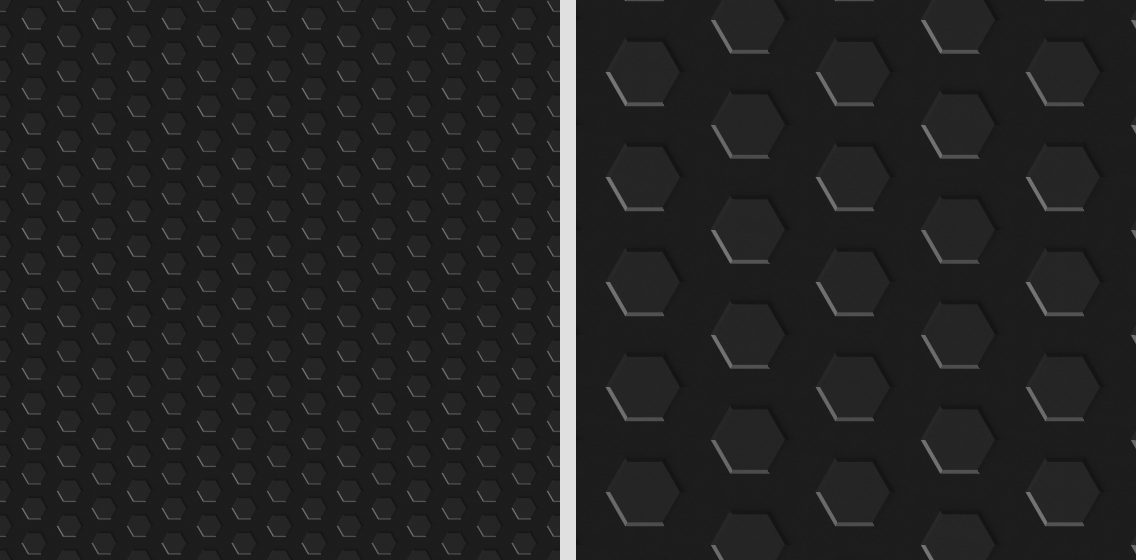
Left: the whole. Right: its middle third, enlarged.
This pattern is drawn by a WebGL 1 fragment shader. Its source:

```glsl
precision highp float;
// Dark sheet of staggered hexagonal studs with bevels lit from the lower left.
uniform vec2 u_resolution;

float hash(vec2 cell) {
    return fract(sin(dot(cell, vec2(12.99, 78.23))) * 437.58);
}

// x: distance from the centre to the nearest edge line, y: how far that edge faces the light
vec2 hexEdge(vec2 p) {
    vec2 edge = vec2(-1.0, 0.0);
    for (int i = 0; i < 6; i++) {
        float angle = radians(30.0 + 60.0 * float(i));
        float reach = dot(p, vec2(cos(angle), sin(angle)));
        if (reach > edge.x) edge = vec2(reach, cos(angle + radians(135.0)));
    }
    return edge;
}

// Faint grain: sines with whole frequencies, so it wraps
float grain(vec2 uv) {
    vec2 t = 6.28318 * uv;
    return sin(dot(t, vec2(97.0, 61.0)) + 2.0 * sin(dot(t, vec2(-43.0, 89.0))))
         * sin(dot(t, vec2(-71.0, 113.0)) + 2.0 * sin(dot(t, vec2(59.0, 37.0))));
}

void main() {
    vec2 uv = gl_FragCoord.xy / u_resolution;
    float pixel = 16.0 / min(u_resolution.x, u_resolution.y);

    // 16 columns of 16 studs, every other column shifted by half a step
    vec2 p = uv * 16.0 + vec2(0.01, 0.02);
    float column = floor(p.x + 0.5);
    p.y += 0.5 * mod(column, 2.0);
    vec2 cell = vec2(column, floor(p.y + 0.5));
    vec2 edge = hexEdge(p - cell);
    float wear = hash(mod(cell, 16.0));

    float lit = max(edge.y, 0.0);
    float shaded = max(-edge.y, 0.0);

    // Sheet, with a soft shadow beside the unlit edges
    float shade = 0.112 - 0.02 * shaded * exp(-max(edge.x - 0.325, 0.0) / 0.03);

    // Bevel, then the flat face inside it
    float bevel = 0.11 + (0.31 + 0.06 * wear) * pow(lit, 1.5) - 0.03 * shaded;
    float face = 0.146 + 0.004 * (wear - 0.5);
    shade = mix(shade, bevel, clamp(0.5 + (0.325 - edge.x) / pixel, 0.0, 1.0));
    shade = mix(shade, face, clamp(0.5 + (0.288 - edge.x) / pixel, 0.0, 1.0));

    shade += 0.003 * grain(uv);
    gl_FragColor = vec4(vec3(shade), 1.0);
}
```
